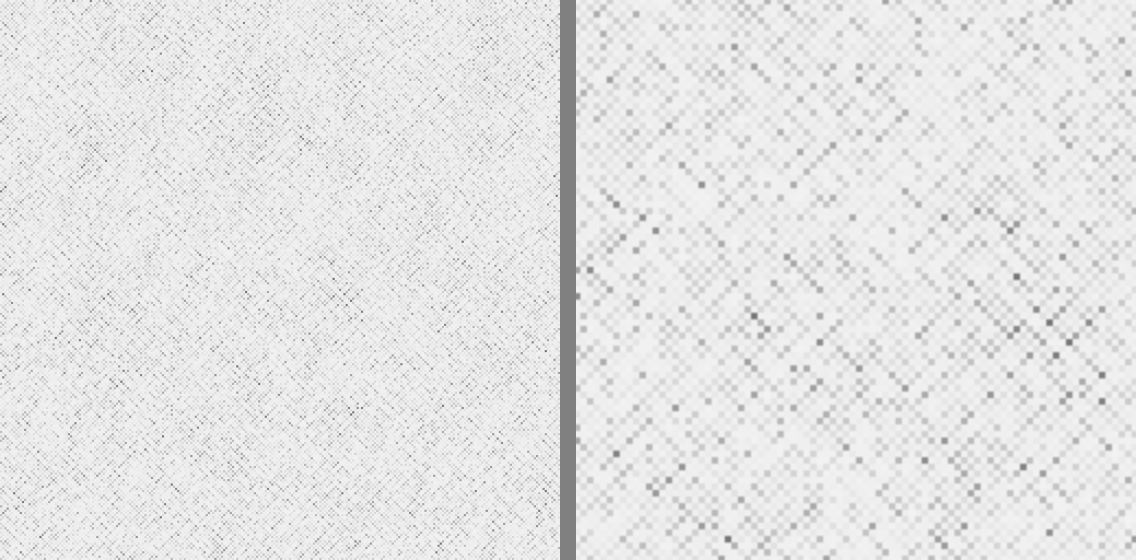
Left: the whole. Right: its middle third, enlarged.
This texture is drawn by a WebGL 1 fragment shader. Its source:

```glsl
precision highp float;
// Pale grey woven paper: a fine checkerboard of crisp grey dots on near-white.
// Dot darkness mixes single grain, short diagonal runs that stand out from
// their neighbour lanes, and a faint broad mottle, skewed to few dark dots.

#define CELLS 256.0        // cells across the canvas
#define RUN_LENGTH 5.0     // dots in one diagonal run
#define RUN_SHARE 0.28     // weight of each diagonal direction
#define LANE_CONTRAST 0.35 // how far a run pushes its neighbour lanes lighter
#define MOTTLE_SIZE 10.0   // cells in one broad blotch
#define MOTTLE 0.14        // strength of the broad blotches
#define PAPER 0.943        // lightness of the ground
#define PAPER_GRAIN 0.014  // spread of the ground lightness
#define DOT_DEPTH 0.48     // darkness of the strongest dot
#define DOT_SKEW 3.0       // higher leaves fewer dark dots
#define SOFTNESS 0.3       // half width of the blend between cells

uniform vec2 u_resolution;

float hash(vec2 p) {
  return fract(sin(dot(p, vec2(127.1, 311.7))) * 43758.5453);
}

float valueNoise(vec2 p) {
  vec2 i = floor(p);
  vec2 f = smoothstep(0.0, 1.0, p - i);
  return mix(mix(hash(i), hash(i + vec2(1.0, 0.0)), f.x),
             mix(hash(i + vec2(0.0, 1.0)), hash(i + vec2(1.0, 1.0)), f.x), f.y);
}

// One random value per run, with the run ends staggered between lanes.
float run(float lane, float along, float seed) {
  float stagger = hash(vec2(lane, seed));
  return hash(vec2(lane + seed, floor(along / RUN_LENGTH + stagger)));
}

// A run set off against the lanes on both sides, centred on zero.
float diagonalRun(float lane, float along, float seed) {
  float sides = run(lane - 1.0, along, seed) + run(lane + 1.0, along, seed);
  return run(lane, along, seed) - 0.5 - LANE_CONTRAST * (sides - 1.0);
}

// Lightness of one cell: plain ground or a dot, by checkerboard parity.
float cellTone(vec2 cell) {
  float grain = hash(cell + 17.0) - 0.5;
  float ground = PAPER + PAPER_GRAIN * (hash(cell + 53.0) - 0.5);
  float isDot = 1.0 - step(0.5, mod(cell.x + cell.y, 2.0));

  float rising = floor((cell.x + cell.y) * 0.5 + 0.25);
  float falling = floor((cell.x - cell.y) * 0.5 + 0.25);
  float runs = diagonalRun(falling, rising, 7.0)
             + diagonalRun(rising, falling, 71.0);
  float blotch = valueNoise(cell / MOTTLE_SIZE + 91.0) - 0.5;
  float strength = 0.5 + RUN_SHARE * runs + (1.0 - 2.0 * RUN_SHARE) * grain
                 + MOTTLE * blotch;
  float darkness = DOT_DEPTH * pow(clamp(strength, 0.001, 1.0), DOT_SKEW);
  return ground - isDot * darkness;
}

void main() {
  vec2 uv = gl_FragCoord.xy / min(u_resolution.x, u_resolution.y);

  // Blend the four nearest cell centres.
  vec2 grid = uv * CELLS - 0.5;
  vec2 cell = floor(grid);
  vec2 blend = smoothstep(0.5 - SOFTNESS, 0.5 + SOFTNESS, grid - cell);
  float lower = mix(cellTone(cell), cellTone(cell + vec2(1.0, 0.0)), blend.x);
  float upper = mix(cellTone(cell + vec2(0.0, 1.0)),
                    cellTone(cell + vec2(1.0, 1.0)), blend.x);

  gl_FragColor = vec4(vec3(mix(lower, upper, blend.y)), 1.0);
}
```
